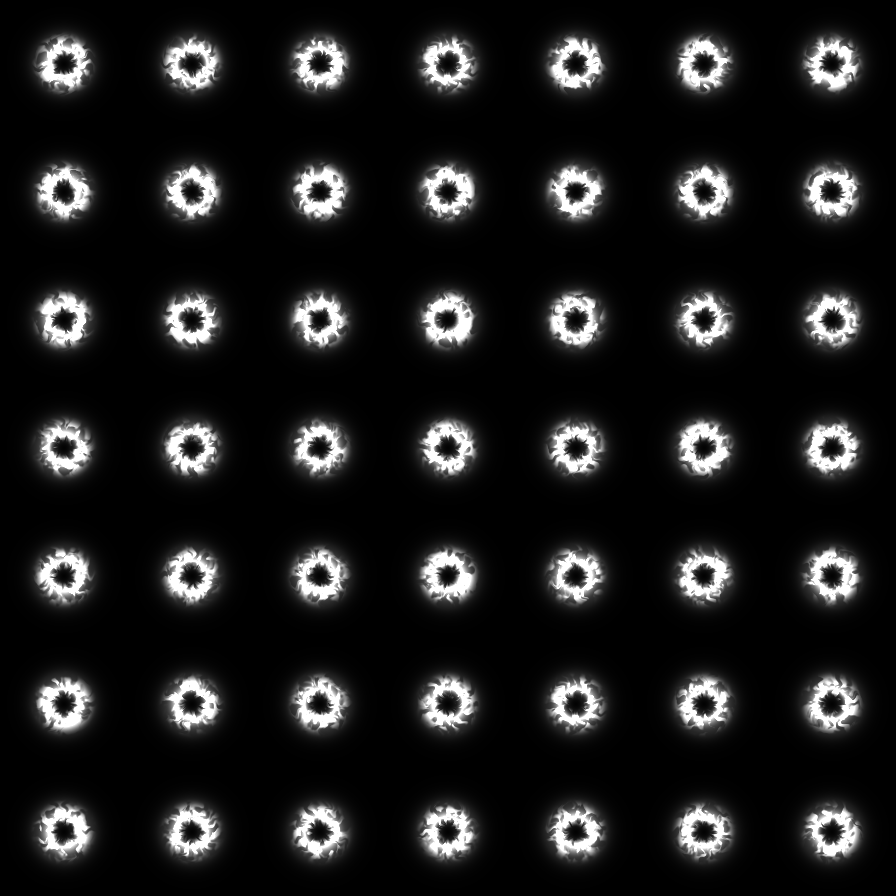
A WebGL 1 fragment shader for this pattern:

```glsl
precision highp float;

uniform vec2 u_resolution;

const float TAU = 6.2831853;
const float REPEATS = 7.0;
const float INNER_RADIUS = 0.1;
const float OUTER_RADIUS = 0.15;

float hash(vec2 p) {
  vec3 q = fract(vec3(p.xyx) * 0.1031);
  q += dot(q, q.yzx + 33.33);
  return fract((q.x + q.y) * q.z);
}

// Value noise that wraps along x after a whole period
float ringNoise(vec2 p, float period, float seed) {
  vec2 i = floor(p);
  vec2 f = fract(p);
  f = f * f * (3.0 - 2.0 * f);
  float x0 = mod(i.x, period);
  float x1 = mod(i.x + 1.0, period);
  float y = i.y + seed;
  float low = mix(hash(vec2(x0, y)), hash(vec2(x1, y)), f.x);
  float high = mix(hash(vec2(x0, y + 1.0)), hash(vec2(x1, y + 1.0)), f.x);
  return mix(low, high, f.y);
}

// Curled radial tongues, from 0 to 1
float tongues(float turn, float radius, float count, float seed) {
  float bend = ringNoise(vec2(turn * 16.0, radius * 24.0), 16.0, seed + 50.0) - 0.5;
  vec2 p = vec2(turn * count + bend * 1.6, radius * 22.0 + bend);
  float coarse = ringNoise(p, count, seed);
  float fine = ringNoise(p * 2.0, count * 2.0, seed + 100.0);
  return smoothstep(0.32, 0.74, mix(coarse, fine, 0.3));
}

float corona(vec2 p, float seed) {
  float radius = length(p);
  float turn = atan(p.y, p.x + 1e-6) / TAU + 0.5;

  // Flames soften into an even halo away from the ring
  float flame = mix(0.6, 1.9, tongues(turn, radius, 34.0, seed));
  flame = mix(flame, 1.0, smoothstep(0.19, 0.27, radius));
  float outer = exp(-21.0 * (radius - OUTER_RADIUS)) * flame;

  // Short teeth reach into the dark centre
  float tooth = mix(0.5, 1.8, tongues(turn, radius, 26.0, seed + 200.0));
  tooth = mix(0.8, tooth, smoothstep(0.04, 0.07, radius));
  float inner = exp(-45.0 * (INNER_RADIUS - radius)) * tooth;

  return min(outer, inner);
}

void main() {
  vec2 grid = gl_FragCoord.xy / u_resolution * REPEATS;
  vec2 cell = mod(floor(grid), REPEATS);
  float seed = floor(hash(cell + 3.0) * 400.0);
  float light = corona(fract(grid) - 0.5, seed);
  gl_FragColor = vec4(vec3(clamp(light, 0.0, 1.0)), 1.0);
}
```
